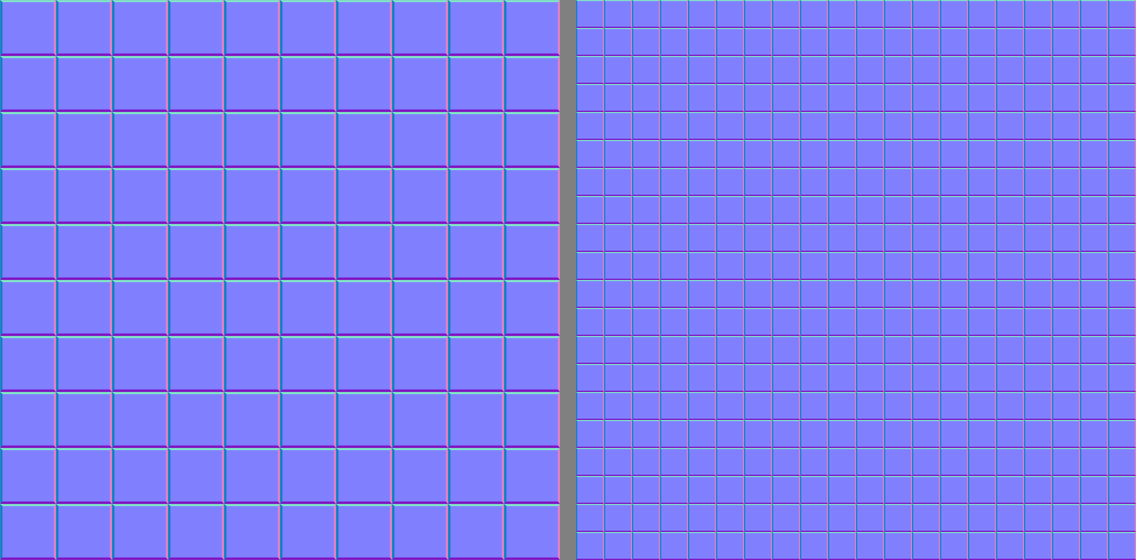
Left: one tile. Right: repeated 2 by 2.
This texture map is drawn by a Shadertoy shader. Its source:

```glsl
// Tangent-space normal map of a 10 by 10 grid of flat square tiles with bevelled rims.
// Each rim tilts the normal away from the tile centre, with mitred corners and a thin
// level groove between tiles; edges are smoothed by averaging samples inside each pixel.

const float TILES = 10.0;          // whole repeats across and down
const float LOW_BEVEL = 0.056;     // left and bottom rim width, in tiles
const float HIGH_BEVEL = 0.047;    // right and top rim width, in tiles
const float GROOVE = 0.007;        // half width of the level groove, in tiles
const float MAX_TILT = 1.17;       // steepest rim angle, in radians
const int SAMPLES = 4;             // samples per pixel along each axis

// Tilt from 0 to 1 at a distance from the tile edge: level groove, steep face, soft inner lip.
float bevelProfile(float edgeDist, float width) {
    float face = 1.0 - smoothstep(0.5 * width, width, edgeDist);
    float grooveWall = smoothstep(0.3 * GROOVE, GROOVE, edgeDist);
    return face * grooveWall;
}

// Unit normal at a point inside one tile, with cell coordinates from 0 to 1.
vec3 tileNormal(vec2 cell) {
    vec2 side = step(0.5, cell);
    vec2 edgeDist = min(cell, 1.0 - cell);
    vec2 width = mix(vec2(LOW_BEVEL), vec2(HIGH_BEVEL), side);
    vec2 outward = 2.0 * side - 1.0;

    // The relatively nearest edge owns the point, which mitres the corners.
    vec2 depth = edgeDist / width;
    vec2 axis = depth.x < depth.y ? vec2(1.0, 0.0) : vec2(0.0, 1.0);
    float tilt = MAX_TILT * bevelProfile(dot(edgeDist, axis), dot(width, axis));
    return vec3(axis * outward * sin(tilt), cos(tilt));
}

vec3 encodeNormal(vec3 normal) {
    return 0.5 + 0.5 * normal;
}

void mainImage(out vec4 fragColor, in vec2 fragCoord) {
    vec3 color = vec3(0.0);
    for (int j = 0; j < SAMPLES; j++) {
        for (int i = 0; i < SAMPLES; i++) {
            vec2 offset = (vec2(i, j) + 0.5) / float(SAMPLES) - 0.5;
            vec2 uv = (fragCoord + offset) / iResolution.xy;
            color += encodeNormal(tileNormal(fract(uv * TILES)));
        }
    }
    fragColor = vec4(color / float(SAMPLES * SAMPLES), 1.0);
}
```
